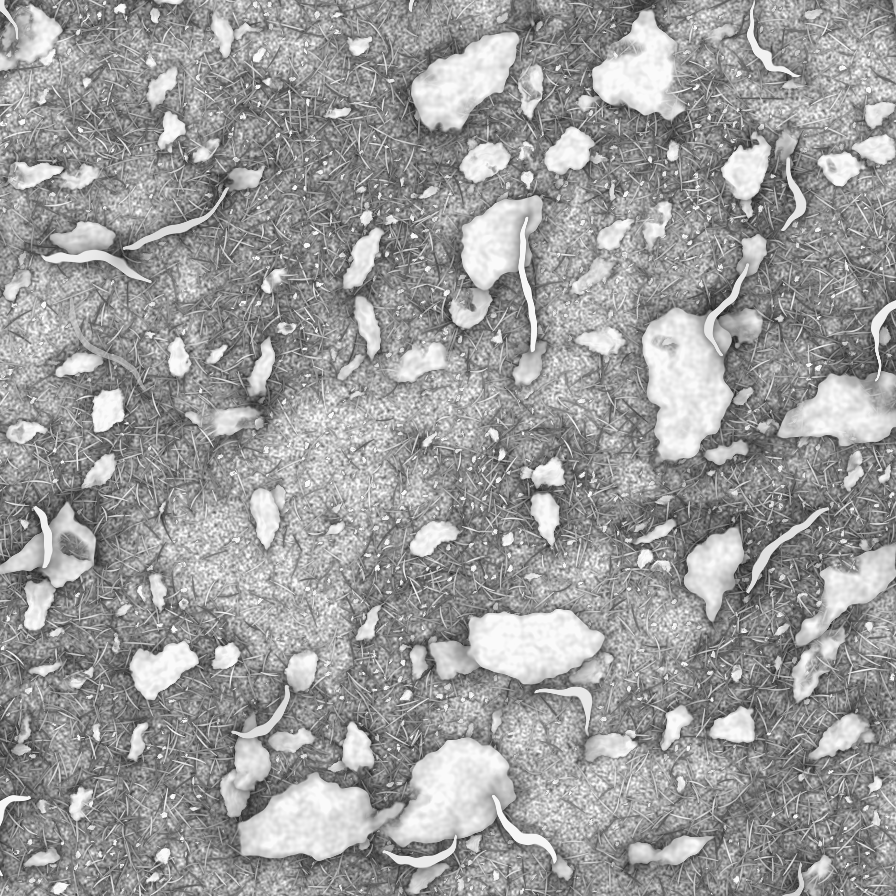
Give the GLSL for this texture, as a WebGL 1 fragment shader.

```glsl
precision highp float;
// Grey forest floor: dusty soil and grain from gradient noise, matted with
// thin straight grass blades, then scattered with pebbles, rugged pale stones
// and bent twigs. Every scattered layer is a jittered grid of distance shapes.
uniform vec2 u_resolution;

const float TAU = 6.2831853;
const float DUST_GREY = 0.79;
const float MOSS_GREY = 0.65;

vec3 hash3(vec2 p) {
  vec3 q = fract(p.xyx * vec3(0.1031, 0.1030, 0.0973));
  q += dot(q, q.yxz + 33.33);
  return fract((q.xxy + q.yzz) * q.zyx);
}

float cornerSlope(vec2 cell, vec2 f, vec2 corner) {
  return dot(hash3(cell + corner).xy * 2.0 - 1.0, f - corner);
}

// Gradient noise, roughly -0.8 to 0.8
float noise(vec2 p) {
  vec2 cell = floor(p), f = fract(p);
  vec2 u = f * f * f * (f * (f * 6.0 - 15.0) + 10.0);
  float low = mix(cornerSlope(cell, f, vec2(0.0)), cornerSlope(cell, f, vec2(1.0, 0.0)), u.x);
  float high = mix(cornerSlope(cell, f, vec2(0.0, 1.0)), cornerSlope(cell, f, vec2(1.0)), u.x);
  return 1.4 * mix(low, high, u.y);
}

float fbm(vec2 p) {
  float sum = 0.0, gain = 0.6;
  for (int i = 0; i < 4; i++) {
    sum += gain * noise(p);
    p = mat2(1.6, 1.2, -1.2, 1.6) * p + 7.3;
    gain *= 0.55;
  }
  return sum;
}

vec2 warp(vec2 p) {
  return vec2(noise(p), noise(p + 41.7));
}

vec2 rotate(vec2 p, float angle) {
  float c = cos(angle), s = sin(angle);
  return vec2(c * p.x + s * p.y, c * p.y - s * p.x);
}

// Distance to a bent strand that tapers to both ends
float strandDistance(vec2 q, float halfLength, float halfWidth, float bend) {
  float t = clamp(q.x / halfLength, -1.0, 1.0);
  q.y -= bend * (0.5 - t * t);
  return length(vec2(q.x - t * halfLength, q.y)) - halfWidth * (1.0 - 0.6 * t * t);
}

// Distance to an oval that narrows towards one end
float stoneDistance(vec2 q, vec2 radii, float taper) {
  vec2 a = q / radii;
  a.y /= 1.0 + taper * clamp(a.x, -1.0, 1.0);
  return (length(a) - 1.0) * radii.y;
}

// Lays one grid of strands over grey; halfWidth is in canvas units
float addStrands(float grey, vec2 p, float cells, float halfWidth, vec2 lengths, float bend,
                 float presence, vec2 tones, float shade, float seed) {
  vec2 g = p * cells, base = floor(g);
  float pixel = cells / u_resolution.y;
  for (int j = -1; j <= 1; j++) {
    for (int i = -1; i <= 1; i++) {
      vec2 id = base + vec2(float(i), float(j));
      vec3 place = hash3(id + seed * 17.37);
      vec3 look = hash3(id + seed * 9.13 + 61.7);
      float present = smoothstep(look.x - 0.04, look.x + 0.04, presence);
      vec2 q = rotate(g - id - place.xy, place.z * TAU);
      float halfLength = mix(lengths.x, lengths.y, look.y);
      float d = strandDistance(q, halfLength, halfWidth * cells, (place.x - 0.5) * bend);
      float shadow = exp(-max(d, 0.0) / (halfWidth * cells * 2.2));
      grey *= 1.0 - shade * shadow * present;
      float cover = 1.0 - smoothstep(-0.7 * pixel, 0.7 * pixel, d);
      grey = mix(grey, mix(tones.x, tones.y, look.z), cover * present);
    }
  }
  return grey;
}

// Lays one grid of stones over grey; sizes are half lengths in cells
float addStones(float grey, vec2 p, float cells, vec2 sizes, float presence, float seed) {
  vec2 g = p * cells, base = floor(g), w = g / sizes.y;
  float pixel = cells / u_resolution.y;
  vec2 rugged = g + sizes.y * (0.32 * warp(w * 1.1 + seed) + 0.13 * warp(w * 3.2) + 0.05 * warp(w * 8.0));
  float pits = 0.09 * noise(p * 150.0) + 0.09 * noise(p * 55.0);
  for (int j = -1; j <= 1; j++) {
    for (int i = -1; i <= 1; i++) {
      vec2 id = base + vec2(float(i), float(j));
      vec3 place = hash3(id + seed * 13.71);
      vec3 look = hash3(id + seed * 7.57 + 23.3);
      float size = mix(sizes.x, sizes.y, look.y);
      vec2 q = rotate(rugged - id - mix(vec2(0.2), vec2(0.8), place.xy), 0.85 + 1.9 * (place.z - 0.5));
      float d = stoneDistance(q, size * vec2(1.0, mix(0.32, 0.68, look.z)), place.y - 0.5);
      if (look.x < presence && d < 0.3) {
        float buried = smoothstep(-0.3, 0.05, noise(q * 4.0 + id * 3.1) + place.x * 0.9 - 0.1);
        float streaks = noise(q * vec2(5.0, 17.0) + id);
        float face = mix(0.9, 0.98, look.z) + 0.09 * streaks + pits;
        face -= 0.14 * smoothstep(-0.04, 0.0, d);
        grey *= 1.0 - 0.42 * buried * exp(-max(d, 0.0) / 0.05);
        float cover = 1.0 - smoothstep(-0.8 * pixel, 0.8 * pixel, d);
        grey = mix(grey, face, cover * mix(0.2, 1.0, buried));
      }
    }
  }
  return grey;
}

void main() {
  vec2 p = gl_FragCoord.xy / u_resolution.y;
  // Soil: broad dusty and mossy patches, then fine grain
  float moss = smoothstep(-0.25, 0.2, fbm(p * 4.0 + 3.0));
  float grey = mix(DUST_GREY, MOSS_GREY, moss) + 0.14 * fbm(p * 18.0);
  vec2 grain = rotate(p, 0.6);
  grey += 0.36 * noise(grain * 290.0) + 0.2 * noise(grain * 135.0);
  // Matted grass, thickest on moss
  for (int i = 0; i < 6; i++) {
    float layer = float(i);
    grey = addStrands(grey, p + layer * 0.137, 30.0 + 4.0 * layer, 0.00095, vec2(0.35, 0.8), 0.2,
                      mix(0.22, 0.92, moss), vec2(0.38, 0.98), 0.2, layer + 1.0);
  }
  // Gravel to boulders
  float gravel = smoothstep(-0.2, 0.3, fbm(p * 3.0 + 19.0));
  grey = addStones(grey, p, 75.0, vec2(0.16, 0.36), mix(0.12, 0.5, gravel), 1.0);
  grey = addStones(grey, p, 26.0, vec2(0.12, 0.32), mix(0.12, 0.35, gravel), 2.0);
  grey = addStones(grey, p, 14.0, vec2(0.16, 0.4), 0.35, 5.0);
  grey = addStones(grey, p, 9.0, vec2(0.18, 0.42), 0.5, 3.0);
  grey = addStones(grey, p, 4.6, vec2(0.2, 0.45), 0.5, 4.0);
  // Twigs
  vec2 crooked = p + 0.022 * warp(p * 15.0) + 0.004 * warp(p * 55.0);
  grey = addStrands(grey, crooked, 6.0, 0.0055, vec2(0.2, 0.42), 0.3, 0.4, vec2(0.86, 0.97), 0.4, 9.0);
  gl_FragColor = vec4(vec3(clamp(grey, 0.12, 0.98)), 1.0);
}
```
